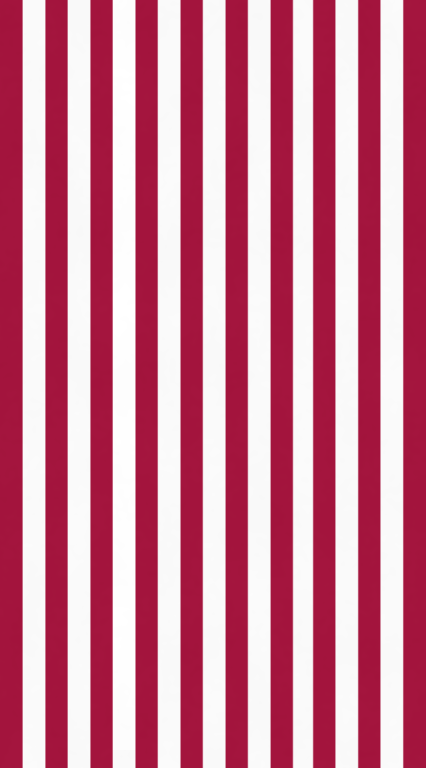
Give the GLSL for this pattern, as a WebGL 1 fragment shader.

```glsl
precision highp float;
// Vertical crimson and off-white stripes with a slightly narrow gap and faint print mottling.

#define CRIMSON vec3(0.64, 0.08, 0.24)
#define OFF_WHITE vec3(0.98, 0.98, 0.98)
#define BANDS 10.0          // crimson bands across
#define PITCH 0.10575       // band spacing, in canvas widths
#define HALF_BAND 0.0262    // half the width of a band
#define FIRST_CENTER 0.0270 // centre of the leftmost band
#define SEAM_X 0.705        // the gap here is pinched
#define SEAM_SHIFT 0.0061   // how much that gap loses
#define EDGE_SOFT 0.0035    // width of the edge blend
#define BRIGHT_GAP 2.0      // gap with a cleaner white
#define MOTTLE 0.008        // strength of tone variation

uniform vec2 u_resolution;

vec2 hashGradient(vec2 cell) {
  float h = fract(sin(dot(cell, vec2(127.1, 311.7))) * 4375.85);
  float angle = 6.2832 * h;
  return vec2(cos(angle), sin(angle));
}

float gradientNoise(vec2 p) {
  vec2 i = floor(p);
  vec2 f = p - i;
  vec2 w = f * f * f * (f * (f * 6.0 - 15.0) + 10.0);
  vec2 e = vec2(1.0, 0.0);
  float a = dot(hashGradient(i), f);
  float b = dot(hashGradient(i + e.xy), f - e.xy);
  float c = dot(hashGradient(i + e.yx), f - e.yx);
  float d = dot(hashGradient(i + e.xx), f - e.xx);
  return mix(mix(a, b, w.x), mix(c, d, w.x), w.y);
}

void main() {
  vec2 uv = gl_FragCoord.xy / u_resolution;
  vec2 p = gl_FragCoord.xy / u_resolution.x;

  // Position counted in bands; the outer bands run off the canvas
  float x = p.x + SEAM_SHIFT * step(SEAM_X, p.x);
  float along = clamp((x - FIRST_CENTER) / PITCH, 0.0, BANDS - 1.0);

  // Signed distance to the nearest band edge, negative inside
  float edge = abs(along - floor(along + 0.5)) * PITCH - HALF_BAND;
  float soft = max(EDGE_SOFT, 1.0 / u_resolution.x);
  float band = clamp(0.5 - edge / soft, 0.0, 1.0);

  // One gap is cleaner, except for a strip at its foot
  float inBrightGap = 1.0 - step(0.5, abs(floor(along) - BRIGHT_GAP));
  vec3 ground = OFF_WHITE + 0.015 * inBrightGap * step(0.024, uv.y);

  // Faint broad and fine tone changes
  float tone = gradientNoise(p * vec2(9.0, 6.0)) + 0.5 * gradientNoise(p * 45.0);
  vec3 color = mix(ground, CRIMSON, band) + MOTTLE * tone;
  gl_FragColor = vec4(clamp(color, 0.0, 1.0), 1.0);
}
```
